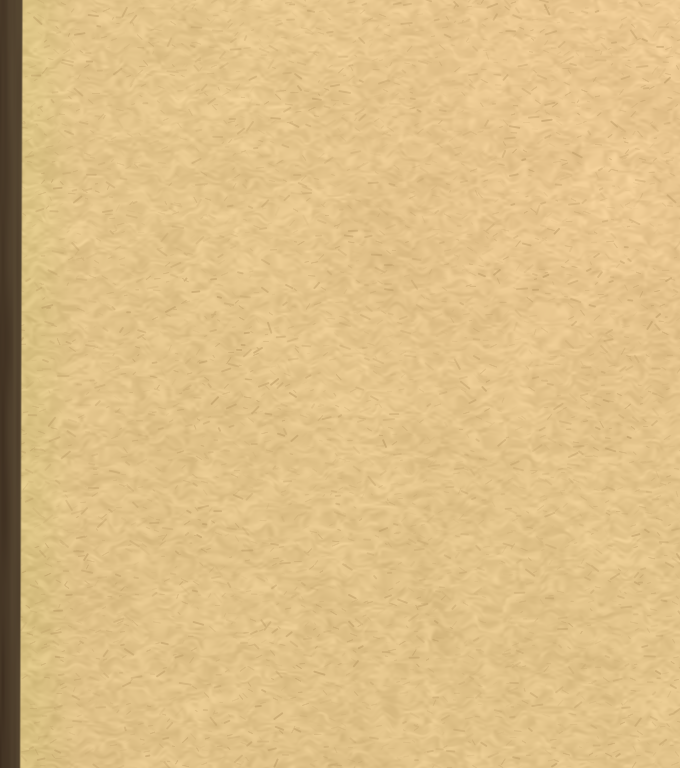
Reproduce this texture procedurally as a WebGL 1 fragment shader.

```glsl
precision highp float;
// Warm sand-coloured paper board with a dark wooden strip along the left edge.
// Layered value noise gives the mottled, slightly horizontal grain; short
// fibres are scattered on a jittered grid, and soft gradients light the sheet.
uniform vec2 u_resolution;

const vec3 PAPER_LIGHT = vec3(0.935, 0.815, 0.590);
const vec3 PAPER_DARK = vec3(0.835, 0.715, 0.490);
const vec3 FIBRE_BROWN = vec3(0.68, 0.55, 0.34);
const vec3 WOOD_LIGHT = vec3(0.33, 0.27, 0.19);
const vec3 WOOD_DARK = vec3(0.23, 0.17, 0.115);

float hash(vec2 p) {
  vec3 q = fract(vec3(p.xyx) * 0.1031);
  q += dot(q, q.yzx + 33.33);
  return fract((q.x + q.y) * q.z);
}

float valueNoise(vec2 p) {
  vec2 cell = floor(p);
  vec2 f = fract(p);
  f = f * f * (3.0 - 2.0 * f);
  float low = mix(hash(cell), hash(cell + vec2(1.0, 0.0)), f.x);
  float high = mix(hash(cell + vec2(0.0, 1.0)), hash(cell + vec2(1.0)), f.x);
  return mix(low, high, f.y);
}

// Signed mottling around zero, from broad clouds to fine grain.
float paperGrain(vec2 p) {
  vec2 warp = vec2(valueNoise(p * 60.0), valueNoise(p * 60.0 + 37.0)) - 0.5;
  vec2 q = p + warp * 0.012;
  float clouds = valueNoise(p * 14.0 + 5.0) - 0.5;
  float flecks = valueNoise(q * vec2(65.0, 110.0) + 11.0) - 0.5;
  float grain = valueNoise(q * vec2(125.0, 230.0) + 71.0) - 0.5;
  return clouds * 0.22 + flecks * 0.50 + grain * 0.62;
}

float segmentDistance(vec2 p, vec2 halfSpan) {
  float t = clamp(dot(p, halfSpan) / dot(halfSpan, halfSpan), -1.0, 1.0);
  return length(p - halfSpan * t);
}

// Coverage of short, mostly level fibres; one candidate per grid cell.
float fibres(vec2 p, float density, float seed) {
  vec2 g = p * density;
  vec2 home = floor(g);
  float cover = 0.0;
  for (int j = -1; j <= 1; j++) {
    for (int i = -1; i <= 1; i++) {
      vec2 cell = home + vec2(float(i), float(j));
      vec2 key = cell + seed;
      vec2 centre = cell + vec2(hash(key), hash(key + 19.0));
      float angle = (hash(key + 43.0) + hash(key + 57.0) - 1.0) * 1.3;
      float reach = mix(0.08, 0.34, hash(key + 83.0));
      vec2 halfSpan = reach * vec2(cos(angle), sin(angle));
      float d = segmentDistance(g - centre, halfSpan);
      float strength = smoothstep(0.35, 1.0, hash(key + 101.0));
      cover = max(cover, strength * (1.0 - smoothstep(0.02, 0.10, d)));
    }
  }
  return cover;
}

vec3 paperColor(vec2 p, vec2 uv) {
  float light = 0.53 + 0.20 * (uv.y - 0.5) + 0.10 * (uv.x - 0.5);
  light -= 0.12 * exp(-dot(uv - vec2(0.61, 0.71), uv - vec2(0.61, 0.71)) * 90.0);
  float tone = light + paperGrain(p) * 0.95;
  vec3 color = mix(PAPER_DARK, PAPER_LIGHT, clamp(tone, -0.4, 1.25));

  // Rosier towards the upper right, greener beside the strip.
  float rosy = smoothstep(0.2, 0.9, uv.x) * smoothstep(0.25, 0.75, uv.y);
  color += vec3(0.012, -0.004, 0.006) * rosy;
  color += vec3(-0.025, 0.0, -0.025) * (1.0 - smoothstep(0.03, 0.13, uv.x));

  float patches = 0.4 + 0.6 * valueNoise(p * 16.0 + 29.0);
  float cover = max(fibres(p, 48.0, 7.0), 0.7 * fibres(p, 75.0, 211.0));
  return mix(color, FIBRE_BROWN, cover * patches * 0.48);
}

vec3 woodColor(vec2 p, float across, float height) {
  float streak = valueNoise(p * vec2(260.0, 9.0));
  float tone = 0.35 + 0.55 * smoothstep(0.15, 0.75, across);
  tone += 0.35 * (streak - 0.5) + 0.25 * (height - 0.5);
  return mix(WOOD_DARK, WOOD_LIGHT, clamp(tone, 0.0, 1.0));
}

void main() {
  vec2 uv = gl_FragCoord.xy / u_resolution;
  vec2 p = gl_FragCoord.xy / u_resolution.y;

  // The strip narrows slightly towards the bottom.
  float stripWidth = mix(0.0295, 0.0330, uv.y);
  float onPaper = smoothstep(-0.0018, 0.0018, uv.x - stripWidth);
  vec3 wood = woodColor(p, uv.x / stripWidth, uv.y);
  gl_FragColor = vec4(mix(wood, paperColor(p, uv), onPaper), 1.0);
}
```
